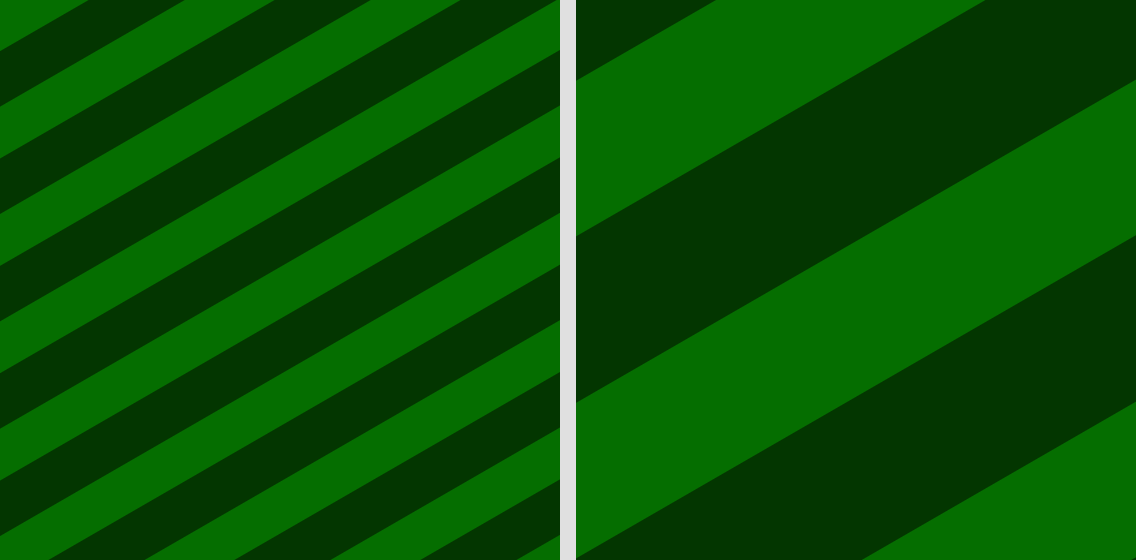
Left, the full canvas; right, a detail of the centre.
Give the GLSL for this pattern, as a three.js fragment shader.

```glsl
// Diagonal stripes in two greens, rising to the right at 30 degrees.
varying vec2 vUv;

// Signed distance to the nearest stripe edge, negative inside a stripe
float stripeDistance(float across, float period, float center, float halfWidth) {
  float offset = mod(across - center + 0.5 * period, period) - 0.5 * period;
  return abs(offset) - halfWidth;
}

void main() {
  // Position measured at right angles to the stripes
  float angle = radians(30.0);
  float across = dot(vUv, vec2(-sin(angle), cos(angle)));

  // One-pixel smooth edge, taken from the continuous coordinate
  float pixel = length(vec2(dFdx(across), dFdy(across)));
  float edge = stripeDistance(across, 0.16602, 0.1629, 0.0401);
  float stripe = clamp(0.5 - edge / pixel, 0.0, 1.0);

  vec3 darkGreen = vec3(0.01, 0.21, 0.0);
  vec3 lightGreen = vec3(0.02, 0.43, 0.0);
  gl_FragColor = vec4(mix(darkGreen, lightGreen, stripe), 1.0);
}
```
